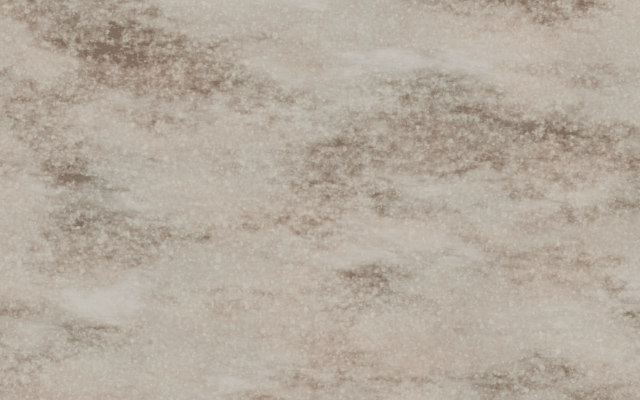
A Shadertoy shader for this texture:

```glsl
// Beige weathered stone: tilted brown streaks, pale patches and fine round grains.

#define TILT 0.10                          // downward slope of the streaks, radians
#define BODY_SCALE vec2(1.5, 3.6)          // frequency of the broad brown areas
#define VEIN_SCALE vec2(2.8, 11.0)         // frequency of the narrow streaks
#define PATCH_SCALE vec2(2.4, 8.0)         // frequency of the pale patches
#define RAGGED_SCALE vec2(30.0, 46.0)      // frequency of the crumbly breakup
#define GRAIN_CELLS 50.0                   // grain cells per canvas height
#define BASE_TONE 0.20                     // 0 = pale stone, 1 = brown stone
#define BODY_AMOUNT 0.70
#define VEIN_AMOUNT 0.80
#define PALE_STONE vec3(0.762, 0.731, 0.686)
#define BROWN_STONE vec3(0.620, 0.566, 0.508)
#define CHALK vec3(0.795, 0.788, 0.765)

vec2 hash22(vec2 p) {
    vec3 h = fract(p.xyx * vec3(0.1031, 0.1030, 0.0973));
    h += dot(h, h.yzx + 33.33);
    return fract((h.xx + h.yz) * h.zy);
}

vec2 gradientAt(vec2 cell) {
    float angle = 6.2832 * hash22(cell).x;
    return vec2(cos(angle), sin(angle));
}

float gradientNoise(vec2 p) {
    vec2 i = floor(p), f = p - i;
    vec2 u = f * f * f * (f * (f * 6.0 - 15.0) + 10.0);
    vec2 e = vec2(1.0, 0.0);
    float a = dot(gradientAt(i), f);
    float b = dot(gradientAt(i + e.xy), f - e.xy);
    float c = dot(gradientAt(i + e.yx), f - e.yx);
    float d = dot(gradientAt(i + e.xx), f - e.xx);
    return mix(mix(a, b, u.x), mix(c, d, u.x), u.y);
}

float fbm(vec2 p, int octaves) {
    float sum = 0.0, amplitude = 1.0;
    for (int k = 0; k < octaves; k++) {
        sum += amplitude * gradientNoise(p);
        p = p * 2.03 + vec2(17.3, 9.1);
        amplitude *= 0.56;
    }
    return sum;
}

// Scattered soft discs of varied size and strength, one per cell.
float grains(vec2 p) {
    vec2 cell = floor(p);
    float cover = 0.0;
    for (int y = -1; y <= 1; y++)
    for (int x = -1; x <= 1; x++) {
        vec2 id = cell + vec2(x, y);
        vec2 traits = hash22(id + 71.0);
        float radius = mix(0.14, 0.44, traits.x * traits.x);
        float dist = length(p - id - hash22(id));
        float disc = 1.0 - smoothstep(radius * 0.65, radius * 1.1, dist);
        cover = max(cover, disc * smoothstep(0.2, 0.95, traits.y));
    }
    return cover;
}

void mainImage(out vec4 fragColor, in vec2 fragCoord) {
    vec2 p = fragCoord / iResolution.y;

    // Streak-aligned coordinates, gently bent
    float c = cos(TILT), s = sin(TILT);
    vec2 q = vec2(c * p.x - s * p.y, s * p.x + c * p.y) + 5.0;
    q += vec2(0.06, 0.035) * vec2(fbm(q * 3.0, 3), fbm(q * 2.5 + 31.0, 3));

    // Crumbly breakup, also used to roughen every edge
    float crumble = fbm(p * RAGGED_SCALE + 12.0, 3);
    float grit = gradientNoise(p * 95.0) + 0.8 * gradientNoise(p * 150.0 + 7.0);
    float ragged = clamp(1.0 + 1.0 * crumble + 0.5 * grit, 0.2, 1.8);

    // Broad areas and narrow streaks
    float edge = 0.10 * crumble;
    float body = smoothstep(-0.12, 0.56, fbm(q * BODY_SCALE + 3.7, 6) + edge);
    float vein = smoothstep(0.02, 0.58, fbm(q * VEIN_SCALE + 40.0, 5) + edge);
    float haze = fbm(q * vec2(3.0, 7.0) + 80.0, 5);

    float tone = BASE_TONE + 0.28 * haze + 0.13 * crumble;
    tone += BODY_AMOUNT * body * ragged;
    tone += VEIN_AMOUNT * vein * (0.35 + 0.7 * body) * ragged;

    // Pale grains, strongest over the brown areas
    float speck = max(grains(p * GRAIN_CELLS), 0.8 * grains(p * GRAIN_CELLS * 1.8 + 23.0));
    tone -= speck * (0.13 + 0.44 * clamp(tone, 0.0, 1.0));
    tone += 0.20 * grit;

    // Chalky patches on the lighter stone, broken into flecks
    float patches = fbm(q * PATCH_SCALE + 120.0, 6) + 0.28 * crumble + 0.12 * grit;
    float chalk = smoothstep(0.22, 0.68, patches) * (1.0 - 0.85 * body);

    // Stone colour with slow drift between rosy and greenish grey
    vec3 color = mix(PALE_STONE, BROWN_STONE, clamp(tone, -0.3, 1.85));
    float drift = fbm(q * vec2(2.0, 4.5) + 200.0, 4) + 0.5 * crumble;
    color += vec3(0.018, -0.004, -0.008) * drift;
    color += vec3(0.0, 0.004, 0.016) * max(tone - 0.9, 0.0);
    color = mix(color, CHALK, 0.65 * chalk);
    fragColor = vec4(color, 1.0);
}
```
